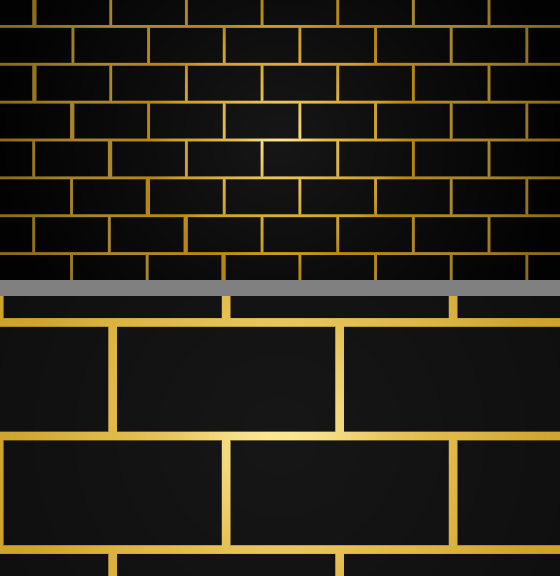
Top: the whole. Bottom: its middle third, enlarged.
A Shadertoy shader for this pattern:

```glsl
// Gold joints in running-bond brickwork over black, lit by a central radial glow
#define BRICK vec2(0.2702, 0.1352)  // brick size in canvas heights
#define JOINT_X 0.0710              // joint nearest the centre, row 0
#define JOINT_WIDTH 0.0104
#define SLIP 0.0050                 // leftward slip of bricks past the seam
#define SEAM_COLUMN -3.0            // where the stepped seam crosses row 0
#define FACE_CENTRE 0.088
#define FACE_EDGE 0.006
#define GLOW_RADIUS 1.03

// Metallic gold from the bright centre to the dim corners
vec3 goldAt(float r) {
    vec3 gold = mix(vec3(0.98, 0.90, 0.57), vec3(0.89, 0.74, 0.30), smoothstep(0.0, 0.19, r));
    gold = mix(gold, vec3(0.81, 0.64, 0.17), smoothstep(0.15, 0.36, r));
    gold = mix(gold, vec3(0.72, 0.53, 0.06), smoothstep(0.36, 0.48, r));
    gold = mix(gold, vec3(0.67, 0.53, 0.18), smoothstep(0.48, 0.65, r));
    return mix(gold, vec3(0.53, 0.41, 0.09), smoothstep(0.65, 1.10, r));
}

// Signed distance to the nearest upright joint of a row
float uprightJoint(float x, float row) {
    float stagger = 0.5 * mod(row, 2.0);
    float column = round((x - JOINT_X) / BRICK.x - stagger) + stagger;

    // The seam steps half a brick per row and restarts in the top row
    float seam = SEAM_COLUMN - 0.5 * row + step(2.5, row);
    float side = column - seam;
    float onSeam = 1.0 - step(0.25, abs(side));
    float slipped = step(side, -0.25);

    // Bricks left of the seam slip sideways; the seam joint fills the gap
    float centre = JOINT_X + column * BRICK.x - SLIP * (slipped + 0.5 * onSeam);
    float halfWidth = 0.5 * (JOINT_WIDTH + SLIP * onSeam);
    return abs(x - centre) - halfWidth;
}

float bedJoint(float y) {
    float nearest = round(y / BRICK.y) * BRICK.y;
    return abs(y - nearest) - 0.5 * JOINT_WIDTH;
}

void mainImage(out vec4 fragColor, in vec2 fragCoord) {
    vec2 p = (fragCoord - 0.5 * iResolution.xy) / iResolution.y;
    float pixel = 1.0 / iResolution.y;
    float radius = length(p);

    // Joint coverage
    float row = floor(p.y / BRICK.y);
    float joint = min(uprightJoint(p.x, row), bedJoint(p.y));
    float coverage = clamp(0.5 - joint / pixel, 0.0, 1.0);

    // Dark faces fade outwards beneath the gold
    vec3 face = vec3(mix(FACE_CENTRE, FACE_EDGE, min(radius / GLOW_RADIUS, 1.0)));
    fragColor = vec4(mix(face, goldAt(radius), coverage), 1.0);
}
```
